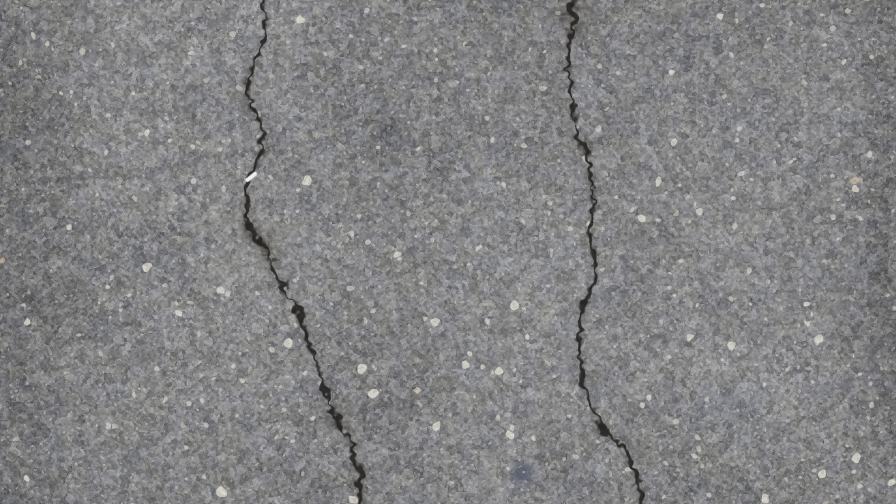
This texture is drawn by a Shadertoy shader. Its source:

```glsl
const vec3 ASPHALT = vec3(0.522, 0.523, 0.529);
const vec3 CRACK_DARK = vec3(0.14, 0.135, 0.13);
const vec3 SOIL = vec3(0.39, 0.375, 0.345);
const vec3 PALE_STONE = vec3(0.84, 0.83, 0.79);
const vec3 TAN_STONE = vec3(0.72, 0.65, 0.56);
const vec3 BLUE_STAIN = vec3(0.30, 0.34, 0.42);
const float COARSE_GRAIN = 62.0;
const float FINE_GRAIN = 150.0;
const float COARSE_CONTRAST = 0.10;
const float FINE_CONTRAST = 0.13;
const float SPECK_CONTRAST = 0.11;
const float CRACK_WIDTH = 0.0034;
const float CRACK_JITTER = 0.012;
const float CRACK_SPLINTER = 0.011;
const int KNOTS = 16;

// Crack centre lines, from top to bottom
const vec2 LEFT_CRACK[KNOTS] = vec2[KNOTS](
    vec2(0.517, 1.02), vec2(0.530, 0.949), vec2(0.512, 0.889), vec2(0.484, 0.815),
    vec2(0.512, 0.769), vec2(0.525, 0.727), vec2(0.509, 0.676), vec2(0.488, 0.634),
    vec2(0.491, 0.560), vec2(0.528, 0.509), vec2(0.544, 0.456), vec2(0.590, 0.387),
    vec2(0.648, 0.213), vec2(0.690, 0.132), vec2(0.711, 0.062), vec2(0.716, -0.02));
const vec2 RIGHT_CRACK[KNOTS] = vec2[KNOTS](
    vec2(1.130, 1.02), vec2(1.139, 0.954), vec2(1.125, 0.907), vec2(1.132, 0.815),
    vec2(1.144, 0.734), vec2(1.167, 0.688), vec2(1.178, 0.630), vec2(1.171, 0.537),
    vec2(1.183, 0.456), vec2(1.155, 0.387), vec2(1.148, 0.306), vec2(1.157, 0.225),
    vec2(1.192, 0.155), vec2(1.245, 0.109), vec2(1.264, 0.051), vec2(1.282, -0.02));

float hash(vec2 p) {
    return fract(sin(dot(p, vec2(127.1, 311.7))) * 43758.5453);
}

float noise(vec2 p) {
    vec2 i = floor(p), f = fract(p);
    f = f * f * (3.0 - 2.0 * f);
    return mix(mix(hash(i), hash(i + vec2(1, 0)), f.x),
               mix(hash(i + vec2(0, 1)), hash(i + vec2(1, 1)), f.x), f.y);
}

float fbm(vec2 p) {
    float sum = 0.0, amp = 0.5;
    for (int i = 0; i < 4; i++) {
        sum += amp * noise(p);
        p = p * 2.03 + 17.0;
        amp *= 0.5;
    }
    return sum;
}

vec2 wobble(vec2 p) {
    return vec2(noise(p), noise(p + 41.0)) - 0.5;
}

// Packed aggregate: x = tone of the nearest grain, y = gap to the next grain
vec2 aggregate(vec2 p) {
    vec2 cell = floor(p);
    float nearest = 9.0, second = 9.0, tone = 0.0;
    for (int y = -1; y <= 1; y++)
    for (int x = -1; x <= 1; x++) {
        vec2 c = cell + vec2(x, y);
        float d = length(p - c - vec2(hash(c + 3.1), hash(c + 8.7)));
        second = min(second, max(d, nearest));
        if (d < nearest) { nearest = d; tone = hash(c + 21.3); }
    }
    return vec2(tone, second - nearest);
}

// Scattered rounded pebbles: x = coverage, y = random shade
vec2 pebbles(vec2 p, float density, float share, float radius) {
    vec2 g = p * density, cell = floor(g), best = vec2(0.0);
    float soft = 0.8 * density / iResolution.y;
    for (int y = -1; y <= 1; y++)
    for (int x = -1; x <= 1; x++) {
        vec2 c = cell + vec2(x, y);
        if (hash(c + density) > share) continue;
        float shade = hash(c + 5.3), turn = 6.283 * hash(c + 9.9);
        vec2 d = g - c - vec2(hash(c + 2.7), hash(c + 6.1));
        d = mat2(cos(turn), sin(turn), -sin(turn), cos(turn)) * d;
        d.y *= 1.0 + 0.5 * shade;
        float size = radius * mix(0.55, 1.25, hash(c + 14.2));
        float cover = 1.0 - smoothstep(size - soft, size + soft, length(d));
        if (cover > best.x) best = vec2(cover, shade);
    }
    return best;
}

float segment(vec2 p, vec2 a, vec2 b) {
    vec2 ab = b - a;
    return length(p - a - ab * clamp(dot(p - a, ab) / dot(ab, ab), 0.0, 1.0));
}

float pathDistance(vec2 p, vec2 path[KNOTS]) {
    float d = 9.0;
    for (int i = 0; i < KNOTS - 1; i++) d = min(d, segment(p, path[i], path[i + 1]));
    return d;
}

float bump(float x, float centre, float width) {
    float t = (x - centre) / width;
    return exp(-t * t);
}

// Ragged dark opening inside a crumbled, soil-filled fringe
vec3 addCrack(vec3 col, vec2 p, float d, float wear, float opening) {
    float px = 1.0 / iResolution.y;
    float width = CRACK_WIDTH * opening * mix(0.1, 1.7, noise(p * 65.0));
    float fringe = exp(-d / (0.005 + 0.013 * wear));
    float rubble = noise(p * 130.0);
    col = mix(col, SOIL * (0.55 + 0.9 * rubble), fringe * (0.4 + 0.45 * wear));
    float crumbs = smoothstep(0.58, 0.8, noise(p * 105.0 + 9.0));
    col = mix(col, CRACK_DARK, 0.6 * crumbs * exp(-d * d / (0.00005 + 0.00016 * wear)));
    return mix(col, CRACK_DARK, 0.88 * (1.0 - smoothstep(width - px, width + 1.5 * px, d)));
}

void mainImage(out vec4 fragColor, in vec2 fragCoord) {
    vec2 p = fragCoord / iResolution.y;
    float px = 1.0 / iResolution.y;

    // Broad mottling and grain
    vec2 warp = wobble(p * 110.0);
    vec2 coarse = aggregate((p + 0.011 * warp) * COARSE_GRAIN);
    vec2 fine = aggregate((p + 0.005 * warp) * FINE_GRAIN);
    float light = 0.11 * (fbm(p * 4.0) - 0.47) + COARSE_CONTRAST * (coarse.x - 0.5)
                + FINE_CONTRAST * (fine.x - 0.5) + SPECK_CONTRAST * (noise(p * 235.0) - 0.5);
    light -= 0.07 * noise(p * 30.0) * (1.0 - smoothstep(0.0, 0.16, coarse.y));
    light -= 0.05 * bump(p.x, 0.0, 0.14) + 0.05 * bump(p.x, 1.778, 0.07);
    vec3 col = ASPHALT + light;
    col += vec3(0.006, 0.004, -0.010) * (noise(p * 38.0) * 2.0 - 1.0);

    // Stains
    vec2 q = p + 0.02 * warp;
    float stain = 0.75 * exp(-dot(q - vec2(1.037, 0.06), q - vec2(1.037, 0.06)) / 0.0004)
                + 0.30 * exp(-dot(q - vec2(1.45, 0.20), q - vec2(1.45, 0.20)) / 0.0014);
    col = mix(col, BLUE_STAIN, stain);
    col -= 0.07 * bump(length(q - vec2(0.765, 0.745)), 0.0, 0.035);

    // Pebbles, from small and dull to large and pale
    for (int i = 0; i < 3; i++) {
        float k = float(i);
        vec2 stone = pebbles(p + 0.005 * warp, 78.0 / pow(2.5, k), 0.20 - 0.02 * k, 0.20 - 0.045 * k);
        vec3 tint = mix(PALE_STONE, TAN_STONE, smoothstep(0.75, 1.0, stone.y));
        col = mix(col, tint + 0.08 * (fine.x - 0.5), stone.x * (0.45 + 0.2 * k));
    }

    // Cracks
    vec2 bent = p + CRACK_JITTER * wobble(p * 50.0 + 7.0) + CRACK_SPLINTER * warp;
    float leftWear = bump(p.y, 0.52, 0.06) + 0.4 * bump(p.y, 0.15, 0.08) + 0.4 * bump(p.y, 0.81, 0.05);
    float rightWear = bump(p.y, 0.97, 0.05) + 0.3 * bump(p.y, 0.68, 0.05);
    float leftOpening = mix(1.15, 0.7, smoothstep(0.6, 0.75, p.y));
    col = addCrack(col, p, pathDistance(bent, LEFT_CRACK), leftWear, leftOpening);
    col = addCrack(col, p, pathDistance(bent, RIGHT_CRACK), rightWear, 1.0);

    // White chip lying beside the left crack
    float chip = segment(p, vec2(0.491, 0.643), vec2(0.506, 0.655)) - 0.004;
    col = mix(col, vec3(0.93), 1.0 - smoothstep(-px, px, chip));

    fragColor = vec4(clamp(col, 0.0, 1.0), 1.0);
}
```
